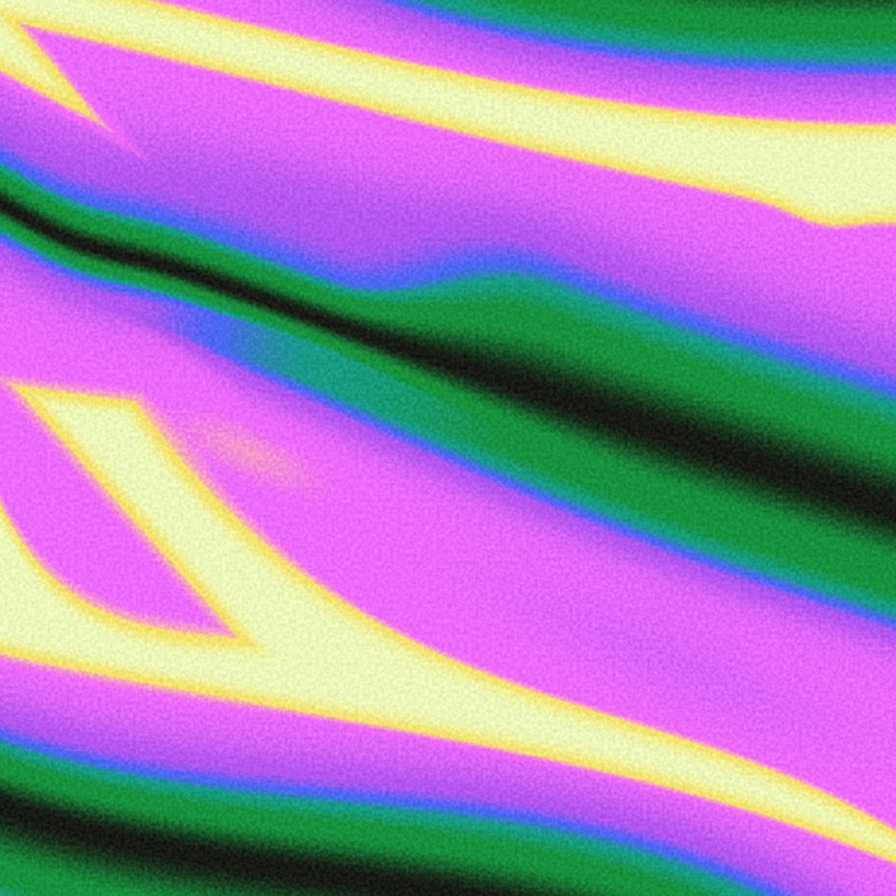
A WebGL 2 fragment shader for this background:

```glsl
#version 300 es
precision highp float;
// Flowing diagonal bands of neon pink, pale yellow and dark green with fine grain.
uniform vec2 u_resolution;
out vec4 fragColor;

vec2 hashGradient(vec2 cell) {
  vec3 q = fract(cell.xyx * vec3(0.1031, 0.1030, 0.0973));
  q += dot(q, q.yzx + 33.33);
  float angle = 6.2832 * fract((q.x + q.y) * q.z);
  return vec2(cos(angle), sin(angle));
}

float gradientNoise(vec2 p) {
  vec2 i = floor(p), f = fract(p);
  vec2 s = f * f * (3.0 - 2.0 * f);
  vec2 e = vec2(0.0, 1.0);
  float low = mix(dot(hashGradient(i), f), dot(hashGradient(i + e.yx), f - e.yx), s.x);
  float high = mix(dot(hashGradient(i + e), f - e), dot(hashGradient(i + 1.0), f - 1.0), s.x);
  return mix(low, high, s.y);
}

// Cubic through four heights, spaced by thirds of the canvas width.
float curve(float x, vec4 heights) {
  float t = 3.0 * x, a = t - 1.0, b = t - 2.0, c = t - 3.0;
  return dot(heights, vec4(-a * b * c / 6.0, t * b * c / 2.0, -t * a * c / 2.0, t * a * b / 6.0));
}

float bell(float d) { return exp(-d * d); }

// Purple halo that rises to pink away from a dark edge.
float halo(float d, float reach) { return -0.22 + 0.37 * (1.0 - exp(-max(d, 0.0) / reach)); }

// Dark valley: black at the core, green inside, blue at both edges.
float valley(float y, float core, float above, float below, float reach) {
  float d = y - core;
  float width = d < 0.0 ? above : below;
  float u = abs(d) / width;
  return u < 1.0 ? -1.0 + 0.78 * u : halo(abs(d) - width, reach);
}

// Yellow ridge from the depth inside its outline.
float ridge(float depth, float softness) {
  return 0.36 * smoothstep(-softness, softness, depth) + 0.5 * (1.0 - exp(-max(depth, 0.0) / 0.02));
}

vec3 palette(float h) {
  vec3 c = mix(vec3(0.09, 0.10, 0.08), vec3(0.09, 0.57, 0.24), smoothstep(-0.97, -0.58, h));
  c = mix(c, vec3(0.09, 0.61, 0.52), smoothstep(-0.5, -0.3, h));
  c = mix(c, vec3(0.30, 0.40, 0.96), smoothstep(-0.32, -0.19, h));
  c = mix(c, vec3(0.70, 0.34, 0.94), smoothstep(-0.2, -0.05, h));
  c = mix(c, vec3(0.93, 0.42, 0.98), smoothstep(-0.05, 0.16, h));
  c = mix(c, vec3(0.97, 0.65, 0.75), smoothstep(0.18, 0.34, h));
  c = mix(c, vec3(0.96, 0.89, 0.42), smoothstep(0.3, 0.5, h));
  return mix(c, vec3(0.93, 0.97, 0.73), smoothstep(0.55, 0.9, h));
}

// Dark bands; y runs downward from the top edge.
float darkBands(float x, float y) {
  float corner = curve(x, vec4(-0.247, -0.042, 0.052, 0.0755));
  float h = valley(y, corner - 0.105, 0.3, 0.105, 0.025);

  float core = curve(x, vec4(0.223, 0.349, 0.46, 0.569)) + 0.014 * bell((x - 0.08) / 0.08);
  float above = 0.048 + 0.082 * smoothstep(0.37, 0.62, x);
  float below = mix(0.033, 0.115, smoothstep(0.3, 0.8, x));
  h = min(h, valley(y, core, above, below, y < core ? 0.05 : 0.03));

  // Teal shelf beneath the main band
  float inside = core + 0.06 + 0.065 * smoothstep(0.0, 0.85, x) - y;
  float shelf = inside < 0.0 ? halo(-inside, 0.025)
    : -0.22 - min(inside * 8.0, 0.14 * smoothstep(0.2, 0.45, x) + 0.25 * smoothstep(0.4, 0.75, x));
  shelf += 0.25 * (1.0 - smoothstep(0.05, 0.3, x));
  if (y > core) h = min(h, shelf);

  float floorEdge = curve(x, vec4(0.823, 0.885, 0.931, 1.08));
  float floorCore = curve(x, vec4(0.898, 0.971, 1.035, 1.198));
  return min(h, valley(y, floorCore, floorCore - floorEdge, 0.125, 0.035));
}

// Upper yellow band with a short spur at the left.
float upperRidge(float x, float y) {
  float top = curve(x, vec4(-0.042, 0.04, 0.109, 0.138));
  float bottom = curve(x, vec4(0.023, 0.102, 0.185, 0.249)) + 0.015 * bell((x - 0.92) / 0.05);
  float band = min(y - top, bottom - y);
  float spur = min((y - 1.15 * x) / 1.5, (0.081 + 0.55 * x - y) / 1.14);
  return max(ridge(band, 0.011), ridge(spur, 0.014) * (1.0 - 0.3 * smoothstep(0.05, 0.13, x)));
}

// Lower yellow sweep, forked around a pink hollow.
float lowerRidge(float x, float y) {
  float top = curve(x, vec4(0.195, 0.634, 0.793, 0.927));
  float bottom = curve(x, vec4(0.732, 0.796, 0.861, 0.964));
  float cap = y - 0.425 - 0.14 * x;
  float body = min(min((y - top) * mix(0.55, 0.95, smoothstep(0.2, 0.6, x)), cap), bottom - y);
  float hollow = min((y - 0.417 - 1.12 * x) / 1.5, (0.56 + 0.154 * (1.0 - exp(-x / 0.078)) - y) / 1.2);
  float softness = mix(0.022, 0.01, smoothstep(0.2, 0.4, x));
  return ridge(min(body, -hollow), softness);
}

void main() {
  vec2 uv = gl_FragCoord.xy / u_resolution;
  float x = uv.x, y = 1.0 - uv.y;
  float grain = gradientNoise(uv * 230.0) + 0.6 * gradientNoise(uv * 371.0 + 17.0);

  float h = darkBands(x, y);
  // Broad purple shade and a faint peach glow
  h -= 0.1 * bell(length(vec2((x - 0.4) / 0.25, (y - 0.24 - 0.25 * (x - 0.4)) / 0.06)));
  h -= 0.07 * bell(length(vec2((x - 0.75) / 0.22, (y - 0.74 - 0.4 * (x - 0.75)) / 0.05)));
  h += 0.14 * bell(length(vec2((x - 0.28) / 0.1, (y - 0.505 - 0.4 * (x - 0.28)) / 0.035)));
  h += max(upperRidge(x, y), lowerRidge(x, y));

  vec3 color = palette(h + 0.025 * grain) + 0.07 * grain;
  fragColor = vec4(clamp(color, 0.0, 1.0), 1.0);
}
```
